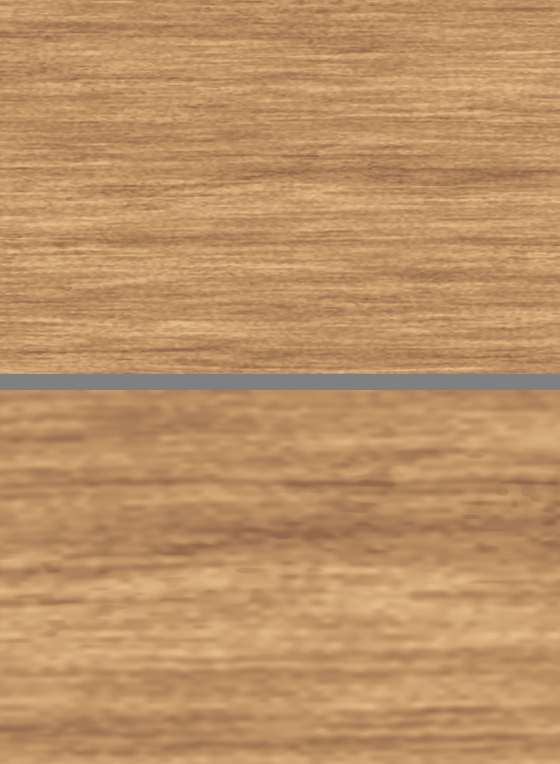
Top, the full canvas; bottom, a detail of the centre.
Write a Shadertoy shader that draws this texture.

```glsl
const vec3 DARK_WOOD = vec3(0.635, 0.465, 0.325);
const vec3 MID_WOOD = vec3(0.755, 0.576, 0.399);
const vec3 PALE_WOOD = vec3(0.850, 0.685, 0.495);
const float MID_TONE = 0.55;
const float BASE_TONE = 0.54;

// Grain frequencies along and across the strands
const vec2 BAND_FREQ = vec2(0.7, 11.0);
const vec2 STRAND_FREQ = vec2(1.3, 34.0);
const vec2 STREAK_FREQ = vec2(2.6, 80.0);
const vec2 FIBRE_FREQ = vec2(9.0, 172.0);
const vec2 MOTTLE_FREQ = vec2(90.0, 190.0);
const vec2 SEAM_FREQ = vec2(0.8, 23.0);
const vec2 FLECK_FREQ = vec2(48.0, 170.0);

const float BAND_GAIN = 0.14;
const float STRAND_GAIN = 0.21;
const float STREAK_GAIN = 0.26;
const float FIBRE_GAIN = 0.31;
const float MOTTLE_GAIN = 0.23;
const float PALE_SEAM_GAIN = 0.36;
const float DARK_SEAM_GAIN = 0.34;
const float FLECK_GAIN = 0.34;
const float KNOT_GAIN = 0.42;
const float SEAM_WIDTH = 0.16;
const int KNOT_COUNT = 24;

float hash(vec2 cell, float seed) {
    uvec2 q = uvec2(ivec2(cell) + 4096);
    uint h = q.x * 1597334673u ^ q.y * 3812015801u ^ uint(seed) * 2798796415u;
    h = (h ^ (h >> 15)) * 2246822519u;
    h = (h ^ (h >> 13)) * 3266489917u;
    return float((h ^ (h >> 16)) >> 8) / 16777216.0;
}

// Value noise from -1 to 1
float noise(vec2 p, float seed) {
    vec2 cell = floor(p);
    vec2 f = fract(p);
    f = f * f * (3.0 - 2.0 * f);
    float low = mix(hash(cell, seed), hash(cell + vec2(1, 0), seed), f.x);
    float high = mix(hash(cell + vec2(0, 1), seed), hash(cell + vec2(1, 1), seed), f.x);
    return 2.0 * mix(low, high, f.y) - 1.0;
}

// Noise whose rows are shifted at random, so that fibre ends never line up
float fibreNoise(vec2 p, float seed) {
    float row = floor(p.y);
    float f = fract(p.y);
    f = f * f * (3.0 - 2.0 * f);
    float low = noise(vec2(p.x + 7.0 * hash(vec2(row, 0), seed), row), seed);
    float high = noise(vec2(p.x + 7.0 * hash(vec2(row + 1.0, 0), seed), row + 1.0), seed);
    return mix(low, high, f);
}

// Thin broken line along the zero contour of stretched noise
float seam(vec2 p, float seed) {
    float contour = abs(fibreNoise(p * SEAM_FREQ, seed));
    float presence = smoothstep(-0.1, 0.6, fibreNoise(p * vec2(2.0, 14.0), seed + 1.0));
    return (1.0 - smoothstep(0.0, SEAM_WIDTH, contour)) * presence;
}

// Small ragged scars, scattered over the board
float knots(vec2 p, float aspect) {
    float cover = 0.0;
    for (int i = 0; i < KNOT_COUNT; i++) {
        vec2 id = vec2(float(i), 0.0);
        vec2 center = vec2(hash(id, 31.0) * aspect, hash(id, 32.0));
        float size = mix(0.4, 1.0, hash(id, 33.0));
        vec2 d = (p - center) / (size * vec2(0.034, 0.012));
        cover += exp(-dot(d, d));
    }
    float ragged = smoothstep(-0.1, 0.4, noise(p * vec2(95.0, 165.0), 34.0));
    return min(cover, 1.0) * ragged;
}

float woodTone(vec2 p, float aspect) {
    // Gentle drift of the grain away from straight lines
    vec2 g = p;
    g.y += 0.010 * noise(p * vec2(1.3, 3.0), 1.0);
    g.y += 0.003 * noise(p * vec2(4.0, 14.0), 2.0);
    g.y += 0.0012 * noise(p * vec2(19.0, 40.0), 3.0);

    // Layers from broad bands to single fibres
    float tone = BASE_TONE + 0.05 * (p.x / aspect - 0.5) + 0.06 * (p.y - 0.5);
    tone += BAND_GAIN * fibreNoise(g * BAND_FREQ, 4.0);
    tone += STRAND_GAIN * fibreNoise(g * STRAND_FREQ, 5.0);
    tone += STREAK_GAIN * fibreNoise(g * STREAK_FREQ, 6.0);
    tone += FIBRE_GAIN * fibreNoise(g * FIBRE_FREQ, 7.0);
    tone += MOTTLE_GAIN * fibreNoise(g * MOTTLE_FREQ, 8.0);

    // Pale and dark joints between strands
    tone += PALE_SEAM_GAIN * seam(g, 11.0);
    tone -= DARK_SEAM_GAIN * seam(g, 21.0);

    // Short dark pores gathered in patches
    float patches = smoothstep(-0.2, 0.6, fibreNoise(g * vec2(3.0, 22.0), 9.0));
    float flecks = smoothstep(0.2, 0.8, fibreNoise(g * FLECK_FREQ, 10.0));
    tone -= FLECK_GAIN * flecks * patches;
    return tone - KNOT_GAIN * knots(p, aspect);
}

vec3 woodColor(float tone) {
    tone = clamp(tone, -0.25, 1.15);
    return tone < MID_TONE
        ? mix(DARK_WOOD, MID_WOOD, tone / MID_TONE)
        : mix(MID_WOOD, PALE_WOOD, (tone - MID_TONE) / (1.0 - MID_TONE));
}

void mainImage(out vec4 fragColor, in vec2 fragCoord) {
    vec2 p = fragCoord / iResolution.y;
    float aspect = iResolution.x / iResolution.y;
    fragColor = vec4(woodColor(woodTone(p, aspect)), 1.0);
}
```
